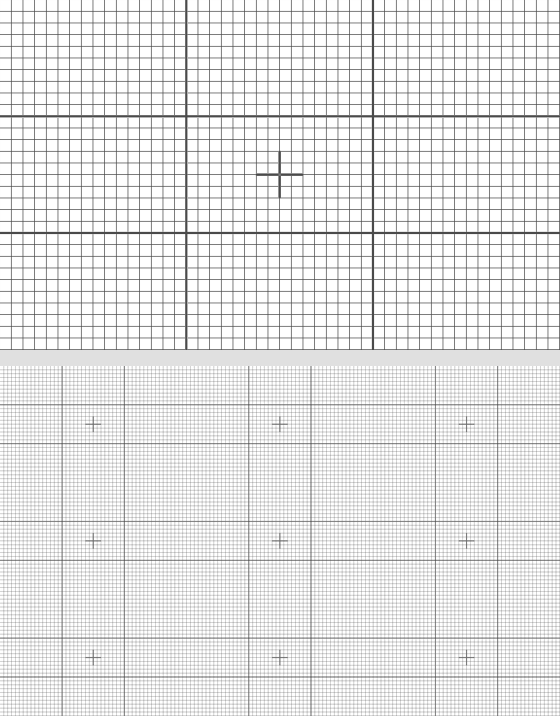
Top: one tile. Bottom: repeated 3 by 3.
Give the GLSL for this pattern, as a Shadertoy shader.

```glsl
#define GRID vec2(48.0, 30.0)      // fine cells across and down
#define BLOCKS 3.0                 // heavy divisions per side
#define SHIFT vec2(-0.031, 0.031)  // line offset, in cells
#define FINE_WIDTH 0.0625          // widths and lengths in cells
#define HEAVY_WIDTH 0.19
#define CROSS_WIDTH 0.21
#define CROSS_REACH 2.04
#define CROSS_GAP 0.25             // lightening where the arms meet
#define PAPER vec3(1.0)
#define INK vec3(0.29)

// Share of a pixel covered by a band of the given half width, per axis
vec2 bandCoverage(vec2 dist, float halfWidth, vec2 pixel) {
    vec2 halfPixel = 0.5 * pixel;
    vec2 overlap = min(dist + halfPixel, halfWidth) - max(dist - halfPixel, -halfWidth);
    return clamp(overlap / pixel, 0.0, 1.0);
}

// Ink left by two crossing line families
float joinLines(vec2 coverage) {
    return 1.0 - (1.0 - coverage.x) * (1.0 - coverage.y);
}

void mainImage(out vec4 fragColor, in vec2 fragCoord) {
    vec2 pixel = GRID / iResolution.xy;
    vec2 cell = mod(fragCoord * pixel - SHIFT, GRID);
    vec2 fromCentre = cell - 0.5 * GRID;

    // Fine grid, wrapping at the canvas edges
    vec2 fineDist = abs(fract(cell + 0.5) - 0.5);
    float fine = joinLines(bandCoverage(fineDist, 0.5 * FINE_WIDTH, pixel));

    // Two heavy rules on each axis, mirrored about the centre
    vec2 heavyDist = abs(abs(fromCentre) - 0.5 * GRID / BLOCKS);
    float heavy = joinLines(bandCoverage(heavyDist, 0.5 * HEAVY_WIDTH, pixel));

    // Central cross: each arm is a band cut to its reach
    vec2 thickness = bandCoverage(abs(fromCentre), 0.5 * CROSS_WIDTH, pixel);
    vec2 reach = bandCoverage(abs(fromCentre), CROSS_REACH, pixel);
    vec2 arms = thickness * reach.yx;

    float ink = max(max(fine, heavy), joinLines(arms));
    ink -= CROSS_GAP * arms.x * arms.y;

    fragColor = vec4(mix(PAPER, INK, ink), 1.0);
}
```
